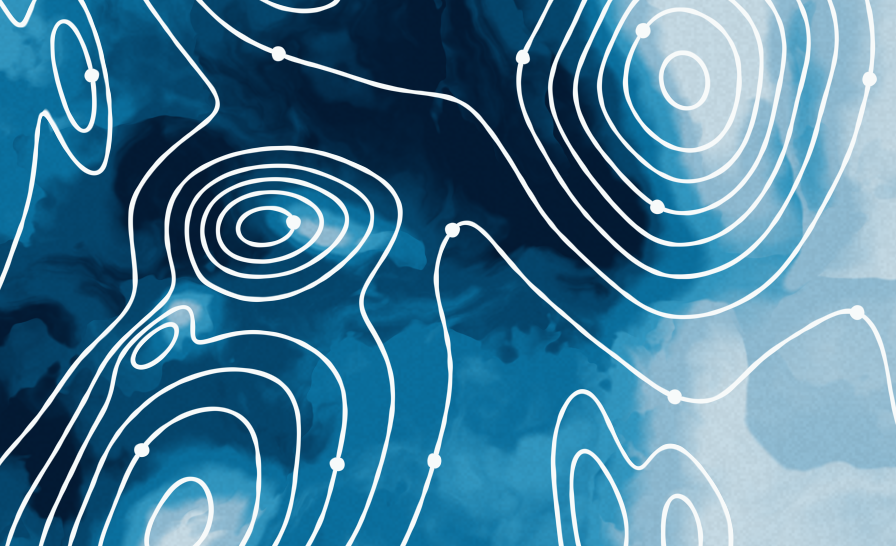
Write a Shadertoy shader that draws this background.

```glsl
#define LINE_HALF_WIDTH 0.0041
#define DOT_RADIUS 0.0135
#define DOT_CELL 0.36
#define TERRAIN_WARP 0.07
#define TERRAIN_ROUGHNESS 1.5
#define WASH_SCALE 3.6
#define WASH_CONTRAST 3.4
#define BLOT_DEPTH 0.5
#define PAPER_GRAIN 0.025

const vec3 INKS[6] = vec3[6](
    vec3(0.01, 0.10, 0.20), vec3(0.02, 0.27, 0.42), vec3(0.04, 0.43, 0.61),
    vec3(0.19, 0.58, 0.74), vec3(0.55, 0.72, 0.81), vec3(0.76, 0.84, 0.88));
const vec3 CHALK = vec3(0.97, 0.98, 0.98);

float hash(vec2 p) {
    return fract(sin(dot(p, vec2(127.1, 311.7))) * 43758.5453);
}

float noise(vec2 p) {
    vec2 i = floor(p), f = p - i;
    f = f * f * f * (f * (f * 6.0 - 15.0) + 10.0);
    return mix(mix(hash(i), hash(i + vec2(1, 0)), f.x),
               mix(hash(i + vec2(0, 1)), hash(i + vec2(1, 1)), f.x), f.y);
}

float fbm(vec2 p) {
    float sum = 0.0, amp = 0.5;
    for (int i = 0; i < 5; i++) {
        sum += amp * noise(p);
        p = mat2(1.6, 1.2, -1.2, 1.6) * p + 7.3;
        amp *= 0.5;
    }
    return sum;
}

// Elliptic bump with its first radius along the given angle
float hill(vec2 p, vec2 centre, vec2 radii, float angle) {
    float c = cos(angle), s = sin(angle);
    vec2 d = mat2(c, -s, s, c) * (p - centre) / radii;
    return exp(-dot(d, d));
}

// Terrain height, one unit per contour interval
float height(vec2 p) {
    float h = TERRAIN_ROUGHNESS * (noise(p * 2.1 + 4.0) - 0.5) + 0.3 * p.x;
    p += TERRAIN_WARP * (vec2(noise(p * 4.0), noise(p * 4.0 + 31.0)) - 0.5);
    h += 7.0 * hill(p, vec2(1.24, 0.84), vec2(0.32, 0.24), 1.65);
    h += 5.0 * hill(p, vec2(0.51, 0.61), vec2(0.17, 0.10), 0.05);
    h += 6.0 * hill(p, vec2(0.30, 0.04), vec2(0.40, 0.24), 0.75);
    h += 2.6 * hill(p, vec2(0.28, 0.38), vec2(0.10, 0.045), 1.0);
    h += 2.6 * hill(p, vec2(0.14, 0.87), vec2(0.15, 0.06), -1.35);
    h += 2.6 * hill(p, vec2(-0.12, 0.70), vec2(0.40, 0.17), 1.5);
    h += 2.4 * hill(p, vec2(0.52, 1.06), vec2(0.30, 0.15), -0.5);
    h += 2.6 * hill(p, vec2(1.09, 0.03), vec2(0.17, 0.06), 1.6);
    h += 1.9 * hill(p, vec2(1.23, 0.02), vec2(0.13, 0.05), 1.6);
    return h;
}

// Signed offset from the nearest contour level, then the slope
vec3 survey(vec2 p) {
    vec2 e = vec2(0.002, 0.0);
    float h = height(p);
    vec2 slope = vec2(height(p + e.xy) - h, height(p + e.yx) - h) / e.x;
    return vec3(fract(h) - 0.5, slope);
}

// Distance to the nearest scattered marker, each slid onto a contour
float markerDistance(vec2 p) {
    float nearest = 1.0;
    vec2 corner = floor(p / DOT_CELL - 0.5);
    for (int k = 0; k < 4; k++) {
        vec2 cell = corner + vec2(k & 1, k >> 1);
        vec2 jitter = vec2(hash(cell + 3.1), hash(cell + 8.7)) - 0.5;
        vec2 q = (cell + 0.5 + 0.5 * jitter) * DOT_CELL;
        for (int i = 0; i < 4; i++) {
            vec3 s = survey(q);
            vec2 slide = s.x * s.yz / (dot(s.yz, s.yz) + 1e-4);
            q -= slide * min(1.0, 0.06 / (length(slide) + 1e-5));
        }
        if (abs(fract(height(q)) - 0.5) < 0.04) nearest = min(nearest, length(p - q));
    }
    return nearest;
}

// Ink lightness from 0 (navy) to 5 (mist)
float washTone(vec2 p) {
    vec2 bleed = vec2(fbm(p * 3.0 + 2.0), fbm(p * 3.0 + 19.0)) - 0.5;
    vec2 q = p + 0.22 * bleed;
    float light = smoothstep(0.98, 1.36, q.x);
    float t = 0.9 + 3.15 * light;
    // Broad pools of light and dark ink
    t += 1.7 * hill(q, vec2(0.0, 0.85), vec2(0.18, 0.35), 0.0);
    t += 1.9 * hill(q, vec2(0.85, 0.10), vec2(0.38, 0.35), 0.0);
    t -= 1.0 * hill(q, vec2(0.65, 0.82), vec2(0.45, 0.30), 0.0);
    t -= 1.5 * hill(q, vec2(0.50, 0.21), vec2(0.13, 0.07), -0.3);
    t -= 1.6 * hill(q, vec2(1.17, 0.55), vec2(0.22, 0.15), -0.4);
    t -= 1.3 * hill(q, vec2(1.45, 0.80), vec2(0.10, 0.25), 0.0);
    // Pale summits
    t += 3.6 * hill(q, vec2(0.55, 0.62), vec2(0.11, 0.05), -0.1);
    t += 3.0 * hill(q, vec2(0.33, 0.42), vec2(0.06, 0.05), 0.8);
    t += 3.8 * hill(q, vec2(0.33, 0.03), vec2(0.16, 0.12), 0.7);
    t += 1.8 * hill(q, vec2(1.25, 0.85), vec2(0.13, 0.20), 0.0);
    // Cloudy pigment and crisp blot edges
    float calm = mix(1.0, 0.3, light);
    t += calm * WASH_CONTRAST * (fbm(q * WASH_SCALE + 2.0 * bleed) - 0.48);
    t += calm * BLOT_DEPTH * (smoothstep(0.48, 0.51, fbm(q * 4.5 + 40.0)) - 0.5);
    t += light * 0.6 * smoothstep(0.60, 0.64, noise(q * 3.2 + 11.0));
    return t;
}

vec3 inkColour(float tone) {
    float t = clamp(tone, 0.0, 4.999);
    int i = int(t);
    return mix(INKS[i], INKS[i + 1], smoothstep(0.12, 0.88, fract(t)));
}

void mainImage(out vec4 fragColor, in vec2 fragCoord) {
    vec2 p = fragCoord / iResolution.y;
    float soft = 0.75 / iResolution.y;

    vec3 colour = inkColour(washTone(p));
    colour *= 1.0 + PAPER_GRAIN * (noise(p * 190.0) - 0.5) * 2.0;

    // Brushed contour lines
    vec3 s = survey(p);
    float lineDistance = abs(s.x) / (length(s.yz) + 1e-4);
    float width = LINE_HALF_WIDTH * (0.8 + 0.4 * noise(p * 45.0));
    float chalk = 1.0 - smoothstep(-soft, soft, lineDistance - width);

    // Markers always lie close to a line
    if (lineDistance < 0.06) {
        float radius = DOT_RADIUS * (0.9 + 0.2 * noise(p * 70.0));
        chalk = max(chalk, 1.0 - smoothstep(-soft, soft, markerDistance(p) - radius));
    }
    fragColor = vec4(mix(colour, CHALK, chalk), 1.0);
}
```
